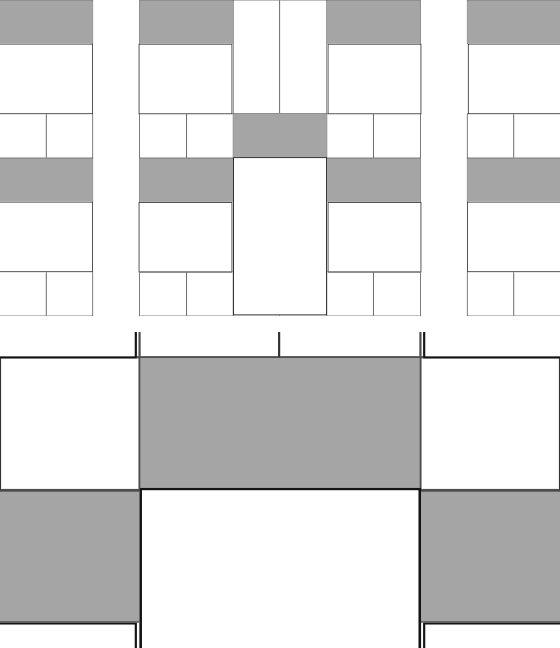
Top, the full canvas; bottom, a detail of the centre.
Write a Shadertoy shader that draws this pattern.

```glsl
// Mirrored grid of grey-topped panels with outlined boxes and split cells.

// Share of a pixel-wide window at p covered by the rectangle lo..hi.
float area(vec2 p, vec2 lo, vec2 hi, float pixel) {
    vec2 overlap = min(hi, p + 0.5 * pixel) - max(lo, p - 0.5 * pixel);
    overlap = clamp(overlap / pixel, 0.0, 1.0);
    return overlap.x * overlap.y;
}

// Coverage of a rectangle outline centred on its border.
float frame(vec2 p, vec2 lo, vec2 hi, float width, float pixel) {
    float h = 0.5 * width;
    return area(p, lo - h, hi + h, pixel) - area(p, lo + h, hi - h, pixel);
}

// Lays ink over white; the darkest layer wins on shared edges.
void paint(inout float tone, float ink, float coverage) {
    tone = min(tone, mix(1.0, ink, coverage));
}

// Solid grey band with a darker rim.
void paintBand(inout float tone, vec2 p, vec2 lo, vec2 hi, float pixel) {
    paint(tone, 0.647, area(p, lo, hi, pixel));
    paint(tone, 0.4, frame(p, lo, hi, 1.0, pixel));
}

// Pair of cells sharing a central divider.
void paintCells(inout float tone, vec2 p, vec2 lo, vec2 hi, float pixel) {
    float middle = 0.5 * (lo.x + hi.x) - 0.4;
    paint(tone, 0.3, frame(p, lo, hi, 1.0, pixel));
    paint(tone, 0.2, area(p, vec2(middle - 0.5, lo.y), vec2(middle + 0.5, hi.y), pixel));
}

void mainImage(out vec4 fragColor, in vec2 fragCoord) {
    // The canvas is 432 units high, measured downwards; x runs from the centre.
    float pixel = 432.0 / iResolution.y;
    vec2 p = vec2(fragCoord.x - 0.5 * iResolution.x, iResolution.y - fragCoord.y) * pixel;
    vec2 q = vec2(abs(p.x), p.y);
    float tone = 1.0;

    // Two module columns on each side, two rows deep
    for (int column = 0; column < 2; column++) {
        for (int row = 0; row < 2; row++) {
            vec2 m = q - vec2(64.0 + 192.0 * float(column), 216.0 * float(row));
            paintBand(tone, m, vec2(0.0, 0.5), vec2(128.0, 60.0), pixel);
            paintCells(tone, m, vec2(0.0, 155.5), vec2(128.0, 216.0), pixel);

            // Boxes sit slightly off the module edges
            vec2 inset = column == 0 ? vec2(1.7, 0.4 + 0.4 * float(row)) : vec2(0.3, 0.3);
            if (column == 1 && row == 0 && p.x > 0.0) inset.x = 1.4;
            paint(tone, 0.08, frame(m - inset, vec2(0.0, 60.0), vec2(127.0, 155.2), 1.0, pixel));
        }
    }

    // Central column: split cells, band, tall box, start of the next cells
    paintCells(tone, p, vec2(-64.0, 0.0), vec2(64.0, 155.5), pixel);
    paintBand(tone, p, vec2(-64.0, 155.5), vec2(64.0, 215.5), pixel);
    paint(tone, 0.08, frame(p, vec2(-63.5, 215.5), vec2(63.7, 430.5), 1.2, pixel));
    paintCells(tone, p, vec2(-64.0, 430.5), vec2(64.0, 586.0), pixel);

    fragColor = vec4(vec3(tone), 1.0);
}
```
